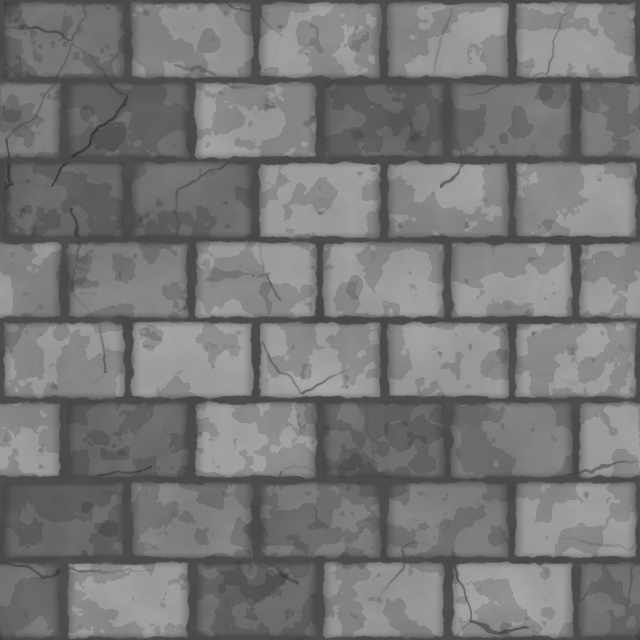
Write a WebGL 1 fragment shader that draws this texture map.

```glsl
precision highp float;
// Weathered grey stone blocks in running bond, with ragged edges, chips and cracks.

uniform vec2 u_resolution;

float hash(vec2 p) {
  return fract(sin(dot(p, vec2(127.1, 311.7))) * 43758.5);
}

// Value noise that tiles over the unit square.
float noise(vec2 uv, float period) {
  vec2 p = uv * period;
  vec2 i = floor(p);
  vec2 f = fract(p);
  f = f * f * (3.0 - 2.0 * f);
  vec2 a = mod(i, period);
  vec2 b = mod(i + 1.0, period);
  return mix(mix(hash(a), hash(vec2(b.x, a.y)), f.x),
             mix(hash(vec2(a.x, b.y)), hash(b), f.x), f.y);
}

float fbm(vec2 uv, float period) {
  float sum = 0.0;
  float amp = 0.533;
  for (int i = 0; i < 4; i++) {
    sum += amp * noise(uv, period);
    period *= 2.0;
    amp *= 0.5;
  }
  return sum;
}

vec2 cellPoint(vec2 cell) {
  return 0.1 + 0.8 * vec2(hash(cell + 3.7), hash(cell + 19.3));
}

// Tiling Voronoi borders: x = distance to border, y = random value per border.
vec2 crackNetwork(vec2 uv, float period) {
  vec2 p = uv * period;
  vec2 base = floor(p);
  vec2 f = fract(p);
  vec2 nearCell = vec2(0.0);
  vec2 nearVec = vec2(0.0);
  float best = 9.0;
  for (int y = -1; y <= 1; y++) {
    for (int x = -1; x <= 1; x++) {
      vec2 g = vec2(float(x), float(y));
      vec2 r = g + cellPoint(mod(base + g, period)) - f;
      if (dot(r, r) < best) {
        best = dot(r, r);
        nearCell = g;
        nearVec = r;
      }
    }
  }
  vec2 nearId = mod(base + nearCell, period);
  vec2 border = vec2(9.0, 0.0);
  for (int y = -2; y <= 2; y++) {
    for (int x = -2; x <= 2; x++) {
      vec2 g = nearCell + vec2(float(x), float(y));
      vec2 id = mod(base + g, period);
      vec2 r = g + cellPoint(id) - f;
      vec2 across = r - nearVec;
      if (dot(across, across) > 0.0001) {
        float d = dot(0.5 * (nearVec + r), normalize(across));
        if (d < border.x) border = vec2(d, hash(nearId + id + 5.1));
      }
    }
  }
  return vec2(border.x / period, border.y);
}

void main() {
  vec2 uv = gl_FragCoord.xy / u_resolution;
  float px = 1.0 / min(u_resolution.x, u_resolution.y);

  // Block layout: 5 across, 8 down, alternate rows shifted by half a block.
  float row = floor(uv.y * 8.0);
  float along = uv.x * 5.0 + 0.5 * (1.0 - mod(row, 2.0));
  vec2 id = vec2(mod(floor(along), 5.0), row);
  vec2 local = (fract(vec2(along, uv.y * 8.0)) - 0.5) / vec2(5.0, 8.0);

  // Rounded block outline, positive inside, roughened by fine noise.
  vec2 inset = vec2(0.0955, 0.0595) - abs(local);
  vec2 corner = max(0.006 - inset, 0.0);
  float inside = min(min(inset.x, inset.y), 0.006 - length(corner));
  float rough = fbm(uv, 48.0);
  float edge = inside - 0.011 * (rough - 0.38);
  float cover = smoothstep(-px, px + 0.0008, edge);

  // Tone of each block, cloudy mottling and faint pale veins.
  float tone = mix(0.40, 0.605, smoothstep(0.05, 0.58, hash(id + 11.3)));
  float cloud = fbm(uv + 0.37, 9.0);
  float vein = 1.0 - abs(2.0 * noise(uv + 0.13, 14.0) - 1.0);
  float face = tone + 0.10 * (cloud - 0.5) + 0.022 * vein * vein;
  face += 0.02 * (fbm(uv, 80.0) - 0.5);

  // Soft grime toward the joints, wider at the sides.
  float grime = smoothstep(-0.003, 0.018, inset.x) * smoothstep(-0.003, 0.011, inset.y);
  face *= mix(0.76, 1.0, grime);

  // Flaked borders and a few flat stains.
  float flake = fbm(uv + 0.61, 26.0);
  float chipDepth = 0.034 * smoothstep(0.46, 0.78, flake);
  face *= 1.0 - 0.13 * (1.0 - smoothstep(-px, px, edge - chipDepth));
  float stain = smoothstep(0.70, 0.715, fbm(uv + 0.29, 13.0));
  face *= 1.0 - 0.14 * stain;

  // Dark joints.
  float joint = 0.295 + 0.05 * (fbm(uv + 0.5, 30.0) - 0.5);
  float shade = mix(joint, face, cover);

  // Wandering cracks that run on from block to block.
  vec2 wander = vec2(fbm(uv + 0.17, 14.0), fbm(uv + 0.71, 14.0)) - 0.5;
  vec2 crack = crackNetwork(uv + 0.055 * wander, 7.0);
  float strength = smoothstep(0.25, 1.0, crack.y);
  strength *= smoothstep(0.28, 0.62, noise(uv + 0.43, 8.0));
  float width = 0.0005 + 0.0009 * strength;
  float line = 1.0 - smoothstep(width, width + 1.2 * px, crack.x);
  float halo = exp(-crack.x * 260.0);
  shade *= 1.0 - strength * mix(0.12, 1.0, cover) * (0.30 * line + 0.09 * halo);

  gl_FragColor = vec4(vec3(shade), 1.0);
}
```
